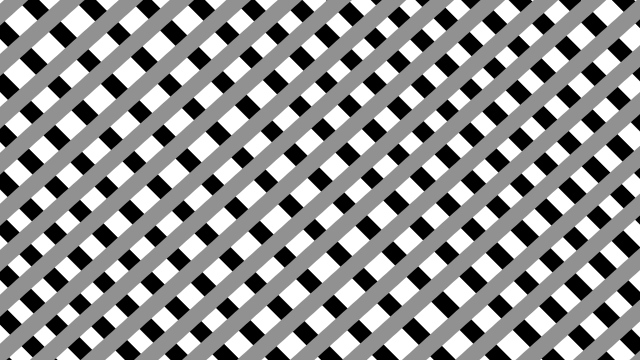
Give the GLSL for this pattern, as a Shadertoy shader.

```glsl
// Slanted grey bands over a crossing set of black stripes on white, with uneven spacing.

const vec3  PAPER_COLOR  = vec3(1.0);
const vec3  STRIPE_COLOR = vec3(0.0);
const vec3  BAND_COLOR   = vec3(0.57);

// Lengths are fractions of the canvas height.
const vec2  STRIPE_AXIS   = vec2(1.0, -1.0);
const float STRIPE_ORIGIN = 0.157;
const float STRIPE_PITCH  = 0.139;
const float STRIPE_WIDTH  = 0.0438;

const vec2  BAND_AXIS   = vec2(0.9, 1.0);
const float BAND_ORIGIN = 1.310;
const float BAND_PITCH  = 0.1354;
const float BAND_WIDTH  = 0.0455;

// Spacing waves: origin, wavelength, amplitude in repeats.
const vec3  STRIPE_DRIFT = vec3(0.157, 1.806, -0.25);
const vec3  BAND_DRIFT   = vec3(1.111, 2.662, 0.22);
const vec3  BAND_RIPPLE  = vec3(1.424, 0.347, 0.033);

const float TAU = 6.2831853;

// Both helpers return a repeat count and its rate of change.
vec2 evenCount(float t, float origin, float pitch) {
    return vec2(t - origin, 1.0) / pitch;
}

vec2 spacingWave(float t, vec3 wave) {
    float frequency = TAU / wave.y;
    float angle = (t - wave.x) * frequency;
    return wave.z * vec2(sin(angle), frequency * cos(angle));
}

// Coverage of constant-width lines centred halfway through each repeat.
float lineCoverage(vec2 count, vec2 axis, float width) {
    float offset = abs(fract(count.x) - 0.5);
    float distanceToCentre = offset / (count.y * length(axis));
    float edge = (0.5 * width - distanceToCentre) * iResolution.y;
    return clamp(edge + 0.5, 0.0, 1.0);
}

void mainImage(out vec4 fragColor, in vec2 fragCoord) {
    // Measure down from the top edge.
    vec2 p = vec2(fragCoord.x, iResolution.y - fragCoord.y) / iResolution.y;

    // Black stripes descending to the right.
    float across = dot(p, STRIPE_AXIS);
    vec2 stripes = evenCount(across, STRIPE_ORIGIN, STRIPE_PITCH)
                 + spacingWave(across, STRIPE_DRIFT);
    vec3 color = mix(PAPER_COLOR, STRIPE_COLOR,
                     lineCoverage(stripes, STRIPE_AXIS, STRIPE_WIDTH));

    // Grey bands rising to the right, laid on top.
    float along = dot(p, BAND_AXIS);
    vec2 bands = evenCount(along, BAND_ORIGIN, BAND_PITCH)
               + spacingWave(along, BAND_DRIFT)
               + spacingWave(along, BAND_RIPPLE);
    color = mix(color, BAND_COLOR, lineCoverage(bands, BAND_AXIS, BAND_WIDTH));

    fragColor = vec4(color, 1.0);
}
```
